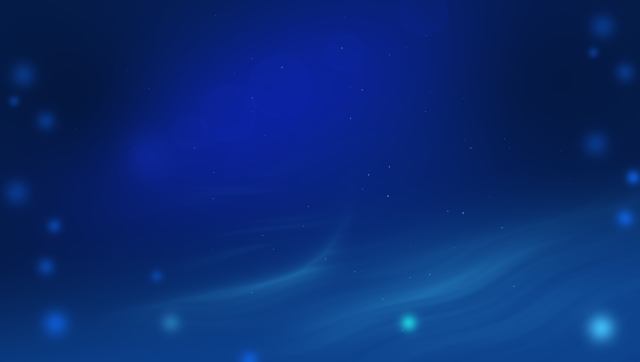
Write a WebGL 1 fragment shader that draws this background.

```glsl
precision highp float;
// Deep blue night haze with sweeping wisps, a faint lens flare and soft glowing orbs.
uniform vec2 u_resolution;

// Palette
const vec3 NAVY = vec3(0.018, 0.105, 0.275);
const vec3 SHADOW = vec3(0.010, 0.075, 0.200);
const vec3 ROYAL = vec3(0.028, 0.150, 0.490);
const vec3 INDIGO = vec3(0.045, 0.130, 0.660);
const vec3 HAZE = vec3(0.045, 0.250, 0.550);
const vec3 WISP = vec3(0.140, 0.500, 0.740);
const vec3 FLARE = vec3(0.080, 0.200, 0.820);
const vec3 ORB_BLUE = vec3(0.060, 0.390, 0.900);
const vec3 ORB_CYAN = vec3(0.120, 0.820, 0.880);
const vec3 ORB_PALE = vec3(0.270, 0.760, 0.990);
const vec3 SPARK = vec3(0.300, 0.650, 0.900);

// Layout, in canvas heights
const vec2 FLARE_AXIS = vec2(0.89, 0.456);
const vec2 CLUSTER_STEP = vec2(1.60, 0.134);
const float SPARK_CELL = 0.055;
const float SPARK_SHARE = 0.24;
const float DISC_STRENGTH = 0.07;

float glow(vec2 p, vec2 center, float radius) {
  vec2 d = (p - center) / radius;
  return exp(-min(dot(d, d), 40.0));
}

vec2 hash2(vec2 cell) {
  vec2 k = vec2(dot(cell, vec2(127.1, 311.7)), dot(cell, vec2(269.5, 183.3)));
  return fract(sin(k) * 4375.85);
}

// Crisp upper side, long soft lower side
float ridge(float d, float crisp, float soft) {
  return exp(-min(max(d / crisp, -d / soft), 40.0));
}

// Layered sines that follow the sweep of the wisps
float streaks(vec2 p) {
  float x = p.x - 0.8;
  float v = p.y - 0.2 * x - 0.2 * x * x + 0.014 * sin(p.x * 9.0 + p.y * 14.0);
  float sum = 0.0, frequency = 38.0, weight = 0.5;
  for (int i = 0; i < 4; i++) {
    sum += weight * sin(v * frequency + 2.0 * sin(p.x * 4.0 + float(i) * 2.3));
    frequency *= 1.9;
    weight *= 0.65;
  }
  return sum;
}

vec3 backdrop(vec2 p) {
  vec3 col = mix(NAVY, ROYAL, 0.90 * glow(p, vec2(0.94, 0.58), 0.55));
  vec2 d = p - vec2(0.74, 0.70);
  vec2 along = vec2(dot(d, FLARE_AXIS), dot(d, vec2(-FLARE_AXIS.y, FLARE_AXIS.x)));
  col = mix(col, INDIGO, 0.85 * glow(along / vec2(0.50, 0.22), vec2(0.0), 1.0));
  col = mix(col, SHADOW, 0.60 * glow(p, vec2(0.20, 0.74), 0.19));
  col = mix(col, SHADOW, 0.50 * glow(p, vec2(1.52, 0.77), 0.23));
  float horizon = 0.11 + 0.165 * p.x;
  return mix(col, HAZE, 0.95 * (1.0 - smoothstep(-0.22, 0.22, p.y - horizon)));
}

vec3 addWisps(vec3 col, vec2 p) {
  float s = streaks(p);
  // Left sweep curls upward at its tip
  float curl = 0.19 * exp(min(p.x - 0.985, 0.1) * 15.0);
  float d = (p.y - 0.13 - 0.2 * (p.x - 0.3) - curl) / sqrt(1.04 + 225.0 * curl * curl);
  float left = ridge(d + 0.006 * s, 0.018, 0.05)
    * smoothstep(0.2, 0.7, p.x) * (1.0 - smoothstep(0.85, 1.0, p.x));
  // Right sweep widens into a bright bank
  float x = p.x - 0.76;
  d = p.y - 0.08 - 0.2 * x - 0.22 * x * x;
  float right = ridge(d + 0.018 * s, 0.05, 0.08)
    * smoothstep(0.66, 1.05, p.x) * (1.0 - smoothstep(1.15, 1.65, p.x));
  // Thin veil above the bank
  d = p.y - 0.24 - 0.26 * (p.x - 0.99);
  float veil = ridge(d + 0.015 * s, 0.03, 0.08) * smoothstep(0.9, 1.25, p.x);
  float bank = glow(p / vec2(2.6, 1.0), vec2(0.52, 0.17), 0.17);
  float threads = smoothstep(0.1, 0.9, s) * glow(p, vec2(0.70, 0.36), 0.19);
  float amount = left * (0.40 + 0.12 * s) + right * (0.34 + 0.10 * s);
  amount += bank * (0.20 + 0.10 * s) + 0.09 * threads + 0.13 * veil;
  return mix(col, WISP, clamp(amount, 0.0, 0.85));
}

vec3 addFlare(vec3 col, vec2 p) {
  col = mix(col, FLARE, 0.32 * glow(p, vec2(0.41, 0.57), 0.065));
  for (int i = 0; i < 5; i++) {
    float n = float(i);
    vec2 center = vec2(0.525, 0.636) + n * vec2(0.0876, 0.0415) + n * n * vec2(0.0184, 0.0104);
    float radius = 0.071 + 0.021 * sin(1.9 * n - 1.5);
    float d = length(p - center) - radius;
    float disc = 1.0 - smoothstep(-0.006, 0.006, d);
    col = mix(col, FLARE, DISC_STRENGTH * disc * (0.8 + 0.8 * exp(min(d, 0.0) / 0.012)));
  }
  return col;
}

vec3 addSparks(vec3 col, vec2 p) {
  vec2 cell = floor(p / SPARK_CELL);
  vec2 h = hash2(cell);
  vec2 center = (cell + 0.15 + 0.7 * hash2(cell + 17.0)) * SPARK_CELL;
  float size = mix(0.0008, 0.0022, h.y * h.y);
  float speck = 1.0 - smoothstep(size * 0.4, size + 0.0015, length(p - center));
  float region = glow(p, vec2(0.85, 0.55), 0.45) + glow(p, vec2(1.33, 0.3), 0.25);
  return mix(col, SPARK, speck * step(h.x, SPARK_SHARE) * min(region, 1.0) * (0.2 + 0.5 * h.y));
}

vec3 addOrbs(vec3 col, vec2 p) {
  // The same cluster floats at both sides
  for (int i = 0; i < 2; i++) {
    vec2 q = p - float(i) * CLUSTER_STEP;
    float faint = glow(q, vec2(0.065, 0.793), 0.033) + glow(q, vec2(0.127, 0.666), 0.026);
    faint += glow(q, vec2(0.046, 0.468), 0.033) + glow(q, vec2(0.039, 0.721), 0.014);
    float bright = glow(q, vec2(0.150, 0.376), 0.019) + glow(q, vec2(0.127, 0.263), 0.023);
    col = mix(col, ORB_BLUE, min(0.38 * faint + (0.50 + 0.3 * float(i)) * bright, 1.0));
  }
  // Brighter orbs along the lower edge
  float low = 0.75 * glow(p, vec2(0.154, 0.106), 0.034) + 0.40 * glow(p, vec2(0.433, 0.237), 0.016);
  low += 0.80 * glow(p, vec2(0.689, 0.003), 0.025);
  col = mix(col, ORB_BLUE, low);
  col = mix(col, ORB_PALE, 0.36 * glow(p, vec2(0.472, 0.108), 0.026));
  col = mix(col, ORB_CYAN, 0.9 * glow(p, vec2(1.129, 0.108), 0.022));
  return mix(col, ORB_PALE, 0.9 * glow(p, vec2(1.661, 0.094), 0.036));
}

void main() {
  vec2 p = gl_FragCoord.xy / u_resolution.y;
  vec3 col = addFlare(addWisps(backdrop(p), p), p);
  gl_FragColor = vec4(addOrbs(addSparks(col, p), p), 1.0);
}
```
